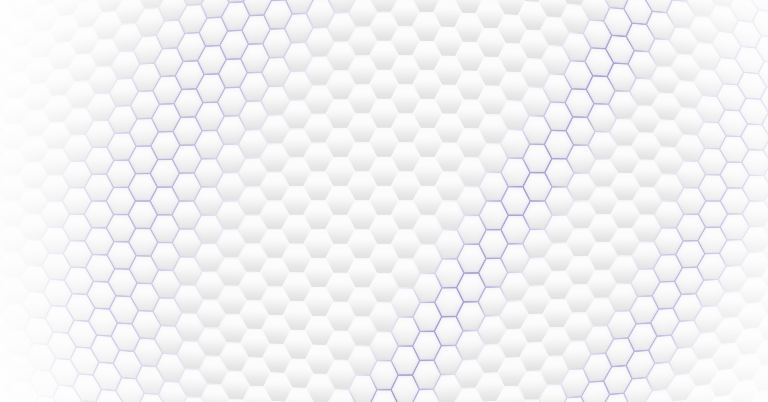
A Shadertoy shader for this pattern:

```glsl
// Offset from the centre of the nearest flat-topped hexagon, unit height
vec2 hexOffset(vec2 p) {
    const vec2 period = vec2(1.7320508, 1.0);
    vec2 a = mod(p + 0.5 * period, period) - 0.5 * period;
    vec2 b = mod(p, period) - 0.5 * period;
    return dot(a, a) < dot(b, b) ? a : b;
}

// Distance inward from the hexagon border
float hexInset(vec2 p) {
    p = abs(p);
    return 0.5 - max(p.y, dot(p, vec2(0.8660254, 0.5)));
}

// Soft band along the curve x = start + slope * y + bend * y * y
float glowBand(vec2 p, float start, float slope, float bend, float width) {
    float d = (p.x - start - slope * p.y - bend * p.y * p.y) / width;
    return exp(-d * d);
}

void mainImage(out vec4 fragColor, in vec2 fragCoord) {
    vec2 p = (fragCoord - 0.5 * iResolution.xy) / iResolution.y;

    // Bow the rows and columns toward the sides
    vec2 bowed = p * (1.0 + 0.16 * p.yx * p.yx);
    vec2 cell = hexOffset(bowed / vec2(0.063, 0.0722));
    float inset = hexInset(cell);
    float pixel = 1.0 / (0.0722 * iResolution.y);

    // Lilac light in three sweeping bands, gently uneven
    float glow = 0.75 * glowBand(p, -0.62, 0.42, 0.4, 0.21)
               + glowBand(p, 0.335, 0.64, 0.0, 0.105)
               + 0.8 * glowBand(p, 0.84, 0.45, -0.35, 0.12);
    glow *= 0.9 + 0.1 * sin(9.0 * p.x + 4.0 * p.y) * sin(13.0 * p.y - 3.0 * p.x);
    glow = clamp(glow, 0.0, 1.0);

    // Tile face shades from white to grey, paler where lit
    float shade = smoothstep(0.3, -0.55, cell.y);
    vec3 face = vec3(0.99 - shade * mix(0.105, 0.05, glow));
    face -= vec3(0.09, 0.1, 0.04) * glow * exp(-inset * 16.0);

    // Rims are white at rest and lilac under the light
    vec3 rim = mix(vec3(0.98), vec3(0.62, 0.59, 0.81), glow);
    float rimMask = 1.0 - smoothstep(0.026 - 0.5 * pixel, 0.026 + 0.5 * pixel, inset);
    vec3 color = mix(face, rim, rimMask);

    // Fade to white at the sides and corners
    float fade = smoothstep(0.6, 1.12, length((p - vec2(0.06, 0.0)) * vec2(1.0, 0.9)));
    fragColor = vec4(mix(color, vec3(0.995), fade), 1.0);
}
```
